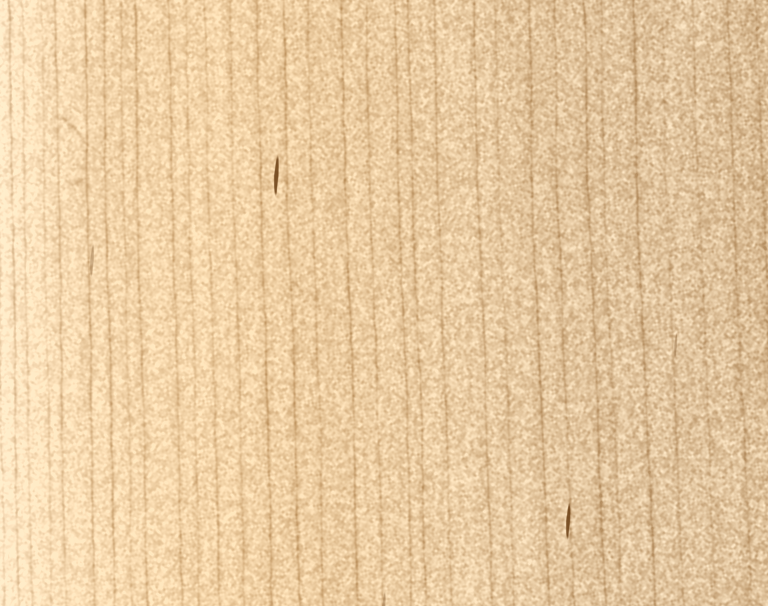
Give the GLSL for this texture, as a Shadertoy shader.

```glsl
float hash(vec2 p) {
    vec3 q = fract(vec3(p.xyx) * 0.1031);
    q += dot(q, q.yzx + 33.33);
    return fract((q.x + q.y) * q.z);
}

float noise(vec2 p) {
    vec2 i = floor(p), f = fract(p);
    f = f * f * (3.0 - 2.0 * f);
    return mix(mix(hash(i), hash(i + vec2(1, 0)), f.x),
               mix(hash(i + vec2(0, 1)), hash(i + vec2(1, 1)), f.x), f.y);
}

float bell(float d, float width) {
    return exp(-d * d / (width * width));
}

vec2 turn(vec2 p, float angle) {
    float c = cos(angle), s = sin(angle);
    return vec2(c * p.x - s * p.y, s * p.x + c * p.y);
}

// Growth rings: thin continuous dark lines, packed tighter at the left
float rings(vec2 p, float lineWidth, float haloWidth) {
    float x = p.x - (1.0 - p.y) * (0.018 + 0.02 * p.x);
    x += 0.010 * (noise(vec2(p.x * 2.0, p.y * 3.0) + 5.0) - 0.5);
    float packed = exp(-5.0 * max(x, -0.1));
    float u = 24.0 * x + 3.0 * (1.0 - packed) - 1.5 * x * x;
    float density = 24.0 + 15.0 * packed - 3.0 * x;
    float shade = 0.0;
    for (int k = -1; k <= 1; k++) {
        float id = floor(u) + float(k) + 40.0;
        float centre = id - 40.0 + 0.5 + 0.6 * (hash(vec2(id, 3.0)) - 0.5);
        float wobble = 0.003 * (noise(vec2(id * 7.0, p.y * 7.0)) - 0.5)
                     + 0.002 * (noise(vec2(id * 9.0, p.y * 34.0)) - 0.5);
        float d = (u - centre) / density - wobble;
        float strength = mix(0.5, 1.0, hash(vec2(id, 17.0)));
        float fade = 0.6 + 0.6 * noise(vec2(id * 5.0, p.y * 20.0));
        float halo = bell(d, d < 0.0 ? haloWidth : 0.5 * haloWidth);
        shade += strength * (fade * bell(d, lineWidth) + 0.24 * halo);
    }
    return shade;
}

// Fine speckle from two turned layers, so that no grid shows
float speckle(vec2 p) {
    float first = noise(turn(p, 0.6) * 245.0 + 400.0) - 0.5;
    float second = noise(turn(p, -0.5) * 215.0 + 800.0) - 0.5;
    float streak = noise(p * vec2(140.0, 7.0) + 77.0) - 0.5;
    return 0.76 * first + 0.68 * second + 0.18 * streak;
}

// Pointed dark slit, tilted a little
float fleck(vec2 d, float halfLength, float halfWidth, float soft) {
    d.x -= 0.05 * d.y + 0.0015 * (noise(vec2(d.y * 60.0, 4.0) + 9.0) - 0.5);
    float taper = max(1.0 - abs(d.y) / halfLength, 0.0);
    float edge = halfWidth * sqrt(taper);
    return smoothstep(soft, -soft, abs(d.x) - edge) * smoothstep(0.0, 0.3, taper);
}

float flecks(vec2 p, float aspect, float soft) {
    float mask = 0.0;
    for (int k = 0; k < 5; k++) {
        float n = float(k);
        vec2 centre = fract(vec2(0.36, 0.71) + n * vec2(0.38, 0.43));
        centre.x *= aspect;
        float size = 1.0 - 0.1 * n;
        float strength = k < 2 ? 1.0 : 0.4;
        mask = max(mask, strength * fleck(p - centre, 0.036 * size, 0.0036 * size, soft));
    }
    return mask;
}

// Faint ragged marks running across the grain
float crossMarks(vec2 p) {
    float shade = 0.0;
    for (int k = 0; k < 3; k++) {
        float n = float(k);
        vec2 d = p - vec2(0.12 + 0.19 * n * (n - 1.0), 0.70 + 0.27 * n - 0.18 * n * n);
        d.y += 0.4 * d.x + 0.022 * (noise(vec2(d.x * 60.0, n * 8.0) + 50.0) - 0.5);
        shade += bell(d.x, 0.05 - 0.015 * n) * bell(d.y, 0.005)
               * noise(p * 70.0 + n);
    }
    return shade;
}

void mainImage(out vec4 fragColor, in vec2 fragCoord) {
    vec2 p = fragCoord / iResolution.y;
    float aspect = iResolution.x / iResolution.y;
    float across = p.x / aspect;
    float soft = max(0.0015, 0.8 / iResolution.y);

    const vec3 maple = vec3(0.928, 0.808, 0.642);
    const vec3 toneStep = vec3(0.155, 0.19, 0.215);
    const vec3 rosyTint = vec3(-0.014, 0.0, 0.020);
    const vec3 paleTint = vec3(0.01, 0.03, 0.06);
    const vec3 fleckBrown = vec3(0.43, 0.26, 0.09);

    // Broad light: bright left edge, duller right side
    float leftGlow = exp(-9.0 * across);
    float tone = 0.10 + 0.42 * leftGlow - 0.32 * smoothstep(0.3, 1.0, across);
    tone -= 0.14 * smoothstep(0.9, 1.0, across);
    tone += 0.20 * (noise(p * vec2(9.0, 1.2) + 12.0) - 0.5);

    // Surface detail
    tone += speckle(p) * mix(0.78, 1.2, across);
    tone -= 0.66 * rings(p, 0.0023, 0.010);
    tone -= 0.7 * crossMarks(p);

    vec3 wood = maple + toneStep * clamp(tone, -1.3, 0.5);
    wood += rosyTint * mix(-0.6, 1.0, smoothstep(0.25, 0.9, across));
    wood += paleTint * leftGlow;
    wood = mix(wood, fleckBrown, 0.9 * flecks(p, aspect, soft));
    fragColor = vec4(wood, 1.0);
}
```
